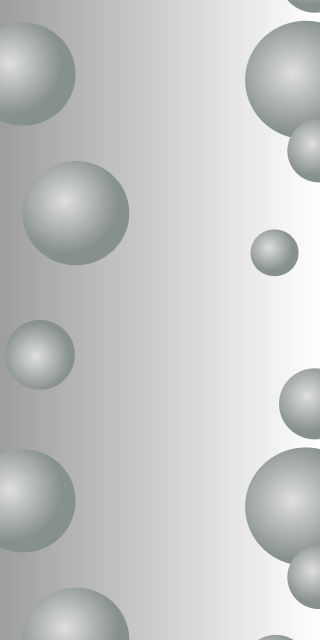
This background is drawn by a WebGL 2 fragment shader. Its source:

```glsl
#version 300 es
precision highp float;
// Glossy grey spheres along both sides of a horizontal grey-to-white gradient.
// Each sphere is an ellipse distance with an off-centre radial highlight;
// the column of spheres repeats vertically every two thirds of the canvas.

uniform vec2 u_resolution;
out vec4 outColor;

const int BALL_COUNT = 8;

// Centre (xy, y running down) and radii (zw), in canvas widths, back to front
const vec4 BALLS[BALL_COUNT] = vec4[](
    vec4(0.073, 0.232, 0.163, 0.161),
    vec4(0.237, 0.666, 0.167, 0.163),
    vec4(0.125, 1.109, 0.109, 0.109),
    vec4(0.956, 0.250, 0.190, 0.185),
    vec4(0.997, 0.471, 0.099, 0.099),
    vec4(0.858, 0.790, 0.075, 0.073),
    vec4(0.984, 1.262, 0.112, 0.111),
    vec4(0.862, 2.088, 0.104, 0.104));

// Highlight offsets, in radii
const vec2 LIGHTS[BALL_COUNT] = vec2[](
    vec2(-0.26, -0.21), vec2(-0.20, -0.23), vec2(-0.12, 0.04),
    vec2(-0.22, -0.11), vec2(-0.21, -0.21), vec2(-0.23, -0.22),
    vec2(-0.21, -0.22), vec2(-0.20, -0.20));

vec3 sphereShade(vec2 local, vec2 light) {
    float falloff = clamp(length(local - light), 0.0, 1.0);
    return mix(vec3(0.875), vec3(0.525, 0.565, 0.555), falloff);
}

void main() {
    vec2 uv = gl_FragCoord.xy / u_resolution;
    vec2 p = vec2(uv.x, 2.0 * (1.0 - uv.y));
    float pixel = 1.0 / u_resolution.x;

    // Backdrop gradient
    vec3 color = vec3(mix(0.62, 1.0, uv.x));

    // Spheres; the last one stands alone, the others repeat
    for (int i = 0; i < BALL_COUNT; i++) {
        vec4 ball = BALLS[i];
        vec2 offset = p - ball.xy;
        float period = 4.0 / 3.0;
        if (i < BALL_COUNT - 1) offset.y -= period * round(offset.y / period);

        vec2 local = offset / ball.zw;
        float edge = (length(local) - 1.0) * ball.z;
        float cover = clamp(0.5 - edge / pixel, 0.0, 1.0);
        color = mix(color, sphereShade(local, LIGHTS[i]), cover);
    }

    outColor = vec4(color, 1.0);
}
```
